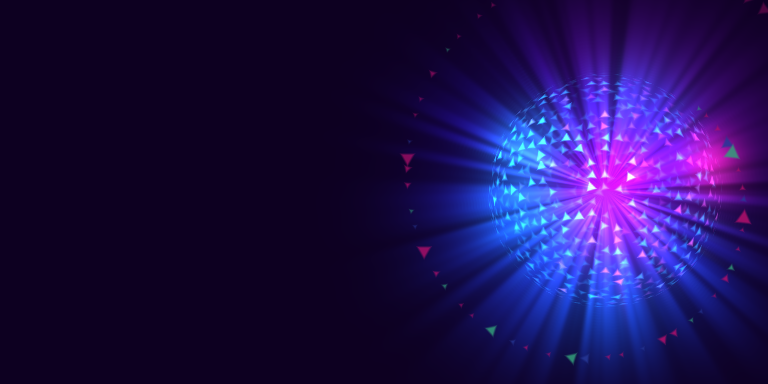
Write a WebGL 1 fragment shader that draws this background.

```glsl
precision highp float;
uniform vec2 u_resolution;

const float PI = 3.14159;
const float TAU = 6.28318;
const float LAMP_ROWS = 28.0;
const vec3 NIGHT = vec3(0.05, 0.0, 0.128);
const vec3 BLUE = vec3(0.07, 0.17, 0.7);
const vec3 INDIGO = vec3(0.13, 0.07, 0.74);
const vec3 VIOLET = vec3(0.32, 0.04, 0.53);
const vec3 MAGENTA = vec3(0.72, 0.0, 0.68);
const vec3 CYAN = vec3(0.12, 0.82, 0.97);
const vec3 PINK = vec3(1.0, 0.38, 0.82);
const vec3 CRIMSON = vec3(0.7, 0.06, 0.42);
const vec3 GREEN = vec3(0.2, 0.62, 0.48);

float hash(vec2 p) {
  return fract(sin(dot(p, vec2(127.1, 311.7))) * 43758.5);
}

mat2 rotation(float angle) {
  float c = cos(angle), s = sin(angle);
  return mat2(c, s, -s, c);
}

// Equilateral triangle distance, sized by its inner radius
float triangle(vec2 p, float radius) {
  return max(abs(p.x) * 0.866 + p.y * 0.5, -p.y) - radius;
}

float spot(vec2 p, float radius) {
  return exp(-dot(p, p) / (radius * radius));
}

// Smooth random bands that wrap around one full turn
float angularNoise(float turn, float count) {
  float x = turn * count;
  float i = floor(x), f = fract(x);
  float a = hash(vec2(mod(i, count), count));
  float b = hash(vec2(mod(i + 1.0, count), count));
  return mix(a, b, f * f * (3.0 - 2.0 * f));
}

// Fine beams that melt together towards the centre
float rays(vec2 d) {
  float turn = atan(d.y, d.x) / TAU + 0.5;
  float beam = 0.12 * angularNoise(turn, 23.0) + 0.44 * angularNoise(turn, 71.0)
             + 0.44 * angularNoise(turn, 131.0);
  return mix(0.5, beam, smoothstep(0.0, 0.12, length(d)));
}

// Triangular lamps in latitude rows on a unit sphere; side picks front or back
vec3 lamps(vec2 q, float side, float blur) {
  float depth = 1.0 - dot(q, q);
  if (depth <= 0.0) return vec3(0.0);
  depth = sqrt(depth);
  vec3 n = vec3(q, depth * side);
  n.yz = rotation(0.3) * n.yz;
  float v = asin(clamp(n.y, -1.0, 1.0)) * LAMP_ROWS / PI;
  float row = floor(v);
  float columns = max(3.0, floor(2.0 * LAMP_ROWS * cos((row + 0.5) * PI / LAMP_ROWS)));
  float u = (atan(n.x, n.z) / TAU + 0.5) * columns;
  vec2 id = vec2(mod(floor(u), columns), row + side * 40.0);
  float pick = hash(id + 3.1), tint = hash(id + 7.7);
  vec2 jitter = vec2(hash(id + 1.3), hash(id + 5.9)) - 0.5;
  vec2 local = vec2(fract(u), fract(v)) - 0.5 - 0.25 * jitter;
  float shape = triangle(rotation(jitter.x) * local, 0.1 + 0.09 * pick);
  float softness = blur + 0.1 * (1.0 - depth);
  float lit = smoothstep(softness, -softness, shape) * step(0.3, pick);
  float pinkness = smoothstep(0.62, 0.9, tint + q.x * 0.25 - 0.05);
  return mix(CYAN, PINK, pinkness) * lit * smoothstep(0.0, 0.4, depth) * (0.15 + 0.95 * pick * pick);
}

// Lamp light smeared outward from the centre
vec3 lampStreaks(vec2 q) {
  vec3 sum = vec3(0.0);
  for (int i = 1; i <= 24; i++) {
    float t = float(i) / 24.0;
    sum += lamps(q * (1.0 - 0.45 * t), 1.0, 0.16) * (1.0 - t);
  }
  return sum / 24.0;
}

// Loose shards on a golden-angle spiral around the sphere
vec3 addShards(vec3 color, vec2 d, float softness) {
  for (int i = 0; i < 56; i++) {
    float k = float(i);
    float angle = 2.98 + 2.4 * k;
    float reach = mix(0.32, 0.63, fract(0.65 + 0.618 * k));
    float size = mix(0.002, 0.0115, pow(fract(0.95 + 0.414 * k), 4.0));
    float kind = fract(0.1 + 0.73 * k);
    vec2 local = d - reach * vec2(cos(angle), sin(angle));
    float shape = triangle(rotation(PI + 1.3 * k) * local, size);
    vec3 tint = kind < 0.6 ? CRIMSON : (kind < 0.8 ? GREEN : BLUE * 0.7 + 0.1);
    float alpha = smoothstep(softness, -softness, shape);
    color = mix(color, tint, alpha * mix(0.85, 0.35, smoothstep(0.45, 0.65, reach)));
  }
  return color;
}

void main() {
  vec2 p = gl_FragCoord.xy / u_resolution.y;
  vec2 d = p - vec2(0.788 * u_resolution.x / u_resolution.y, 0.505);
  float r = length(d);
  vec2 dir = d / max(r, 0.001);
  vec2 q = d / 0.307;
  float beam = rays(d);

  // Wide halo: blue below, indigo to the left, violet to the outer upper right
  float violet = smoothstep(-0.1, 0.9, dot(dir, vec2(0.6, 0.8))) * smoothstep(0.12, 0.38, r);
  vec3 tint = mix(BLUE, INDIGO, smoothstep(-0.5, 0.4, dir.y));
  float halo = exp(-pow(r / 0.43, 3.0)) * mix(0.45, 1.3, smoothstep(0.2, 0.8, beam));
  vec3 color = NIGHT + mix(tint, VIOLET, violet) * halo * 0.85;

  // Coloured glows on the sphere
  float shafts = 0.3 + 1.2 * beam;
  color += vec3(0.05, 0.42, 0.5) * spot(d - vec2(-0.2, 0.12), 0.1) * shafts;
  color += vec3(0.02, 0.3, 0.4) * spot(d - vec2(-0.22, -0.04), 0.12) * shafts;
  color += vec3(0.0, 0.17, 0.24) * spot(d - vec2(0.0, -0.25), 0.17) * shafts;
  color += vec3(0.0, 0.15, 0.22) * spot(d - vec2(0.08, 0.22), 0.13) * shafts;
  color += vec3(0.55, 0.06, 0.18) * spot(d - vec2(0.27, 0.06), 0.085) * shafts;
  color += MAGENTA * spot(d - vec2(0.02, 0.02), 0.15) * (0.4 + beam);
  color += MAGENTA * 0.35 * spot(d - vec2(0.03, -0.12), 0.12) * shafts;

  // Lamps and their light
  float emphasis = 0.65 + 0.6 * spot(d - vec2(-0.19, 0.09), 0.14) + 0.6 * spot(d, 0.15);
  color += lampStreaks(q) * 1.3 * exp(-pow(r / 0.4, 3.0));
  color += lamps(q, -1.0, 0.14) * 0.35 + lamps(q, 1.0, 0.11) * emphasis;

  color = addShards(color, d, 0.004);
  gl_FragColor = vec4(min(color, 1.0), 1.0);
}
```
